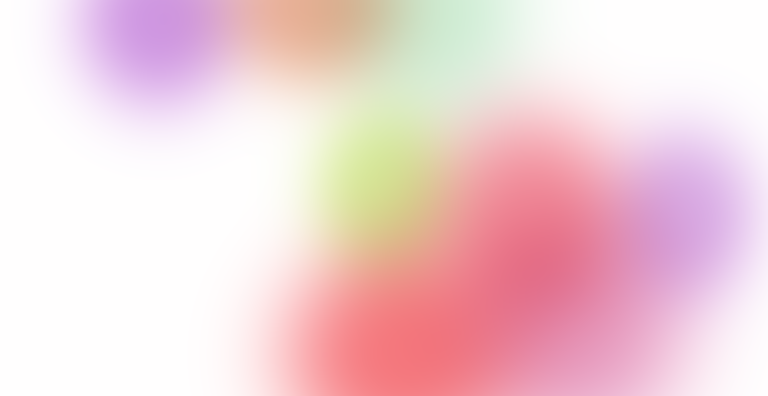
A WebGL 2 fragment shader for this background:

```glsl
#version 300 es
precision highp float;

uniform vec2 u_resolution;
out vec4 fragColor;

// Soft glow: centre and radii as fractions of the canvas,
// tint as the light absorbed per channel at the centre.
struct Glow {
    vec2 center;
    vec2 radius;
    vec3 absorb;
};

const vec3 PAPER = vec3(1.0, 0.998, 0.998);
const float FALLOFF = 2.5;   // higher gives flatter cores and firmer rims
const int GLOW_COUNT = 8;

const Glow PURPLE  = Glow(vec2(0.206, 0.950), vec2(0.102, 0.215), vec3(0.21, 0.52, 0.12));
const Glow ORANGE  = Glow(vec2(0.404, 0.987), vec2(0.111, 0.202), vec3(0.08, 0.36, 0.52));
const Glow MINT    = Glow(vec2(0.560, 0.975), vec2(0.124, 0.278), vec3(0.21, 0.07, 0.18));
const Glow LIME    = Glow(vec2(0.500, 0.520), vec2(0.090, 0.207), vec3(0.17, 0.08, 0.50));
const Glow RED     = Glow(vec2(0.521, 0.104), vec2(0.143, 0.265), vec3(0.04, 0.74, 0.70));
const Glow ROSE    = Glow(vec2(0.690, 0.457), vec2(0.124, 0.253), vec3(0.05, 0.57, 0.49));
const Glow MAGENTA = Glow(vec2(0.749, 0.167), vec2(0.143, 0.278), vec3(0.10, 0.47, 0.27));
const Glow VIOLET  = Glow(vec2(0.892, 0.457), vec2(0.094, 0.215), vec3(0.16, 0.38, 0.10));

const Glow GLOWS[GLOW_COUNT] = Glow[GLOW_COUNT](
    PURPLE, ORANGE, MINT, LIME, RED, ROSE, MAGENTA, VIOLET
);

// One at the centre, fading smoothly to zero outside the radius.
float glowStrength(vec2 p, Glow g) {
    float r = length((p - g.center) / g.radius);
    return exp(-pow(r, FALLOFF));
}

void main() {
    vec2 p = gl_FragCoord.xy / u_resolution;

    // Overlapping glows add their absorption, like layered inks
    vec3 absorbed = vec3(0.0);
    for (int i = 0; i < GLOW_COUNT; i++) {
        absorbed += GLOWS[i].absorb * glowStrength(p, GLOWS[i]);
    }

    fragColor = vec4(PAPER * exp(-absorbed), 1.0);
}
```
